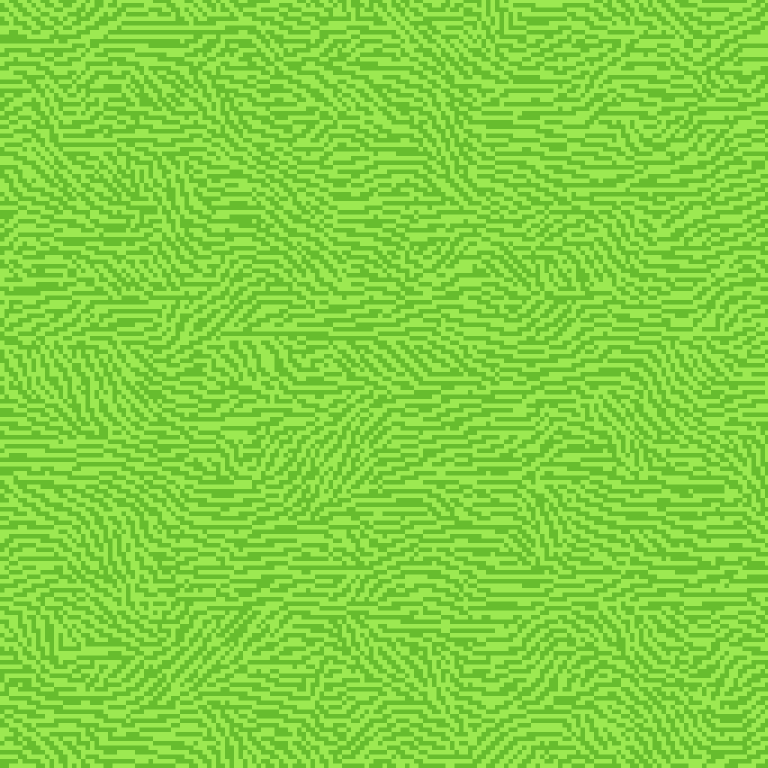
Write a Shadertoy shader that draws this texture.

```glsl
const vec3 DARK_GREEN = vec3(0.405, 0.742, 0.182);
const vec3 LIGHT_GREEN = vec3(0.610, 0.912, 0.318);
const float BLOCKS = 512.0 / 3.0;        // square blocks across the canvas
const float PERIOD = 2.5;                // blocks from one blade to the next
const vec2 BLADE_SIZE = vec2(2.7, 1.8);  // soft extent along and across, in blocks
const float SPACING = 3.5;               // blocks between blade clusters
const float PATCH_SIZE = 10.0;           // blocks over which the lean changes
const float LEAN = -0.13;                // mean blade angle in radians
const float SWING = 1.25;                // largest deviation from the mean angle
const float JITTER = 0.3;                // angle scatter between clusters
const float BIAS = 0.03;                 // shifts the share towards light green
const float TAU = 6.28319;

vec2 hash22(vec2 p) {
    vec3 q = fract(vec3(p.xyx) * vec3(0.1031, 0.1030, 0.0973));
    q += dot(q, q.yzx + 33.33);
    return fract((q.xx + q.yz) * q.zy);
}

// Smooth value noise from -1 to 1
float signedNoise(vec2 p) {
    vec2 i = floor(p);
    vec2 f = fract(p);
    f = f * f * (3.0 - 2.0 * f);
    float low = mix(hash22(i).x, hash22(i + vec2(1.0, 0.0)).x, f.x);
    float high = mix(hash22(i + vec2(0.0, 1.0)).x, hash22(i + 1.0).x, f.x);
    return 2.0 * mix(low, high, f.y) - 1.0;
}

// Sum of short oriented waves; its positive parts are dark blades
float bladeField(vec2 p) {
    vec2 home = floor(p / SPACING);
    float sum = 0.0;
    for (int y = -2; y <= 2; y++) {
        for (int x = -2; x <= 2; x++) {
            vec2 id = home + vec2(x, y);
            vec2 center = (id + hash22(id + 57.0)) * SPACING;
            vec2 dice = hash22(id + 311.0);
            float angle = LEAN + SWING * signedNoise(center / PATCH_SIZE + 91.0)
                        + JITTER * (dice.x - 0.5);
            vec2 along = vec2(cos(angle), sin(angle));
            vec2 d = p - center;
            vec2 local = vec2(dot(d, along), dot(d, vec2(-along.y, along.x)));
            vec2 scaled = local / BLADE_SIZE;
            float envelope = exp(-0.5 * dot(scaled, scaled));
            sum += envelope * cos(TAU * (local.y / PERIOD + dice.y));
        }
    }
    return sum;
}

void mainImage(out vec4 fragColor, in vec2 fragCoord) {
    float side = min(iResolution.x, iResolution.y);
    vec2 p = fragCoord / side * BLOCKS - 0.5;
    vec2 base = floor(p);

    // Blend neighbouring blocks only within one pixel of their border
    vec2 blend = clamp((p - base - 0.5) * side / BLOCKS + 0.5, 0.0, 1.0);
    float dark = 0.0;
    for (int k = 0; k < 4; k++) {
        vec2 corner = vec2(k % 2, k / 2);
        vec2 w = mix(1.0 - blend, blend, corner);
        float weight = w.x * w.y;
        if (weight > 0.001) {
            dark += weight * step(BIAS, bladeField(base + corner + 0.5));
        }
    }
    fragColor = vec4(mix(LIGHT_GREEN, DARK_GREEN, dark), 1.0);
}
```
